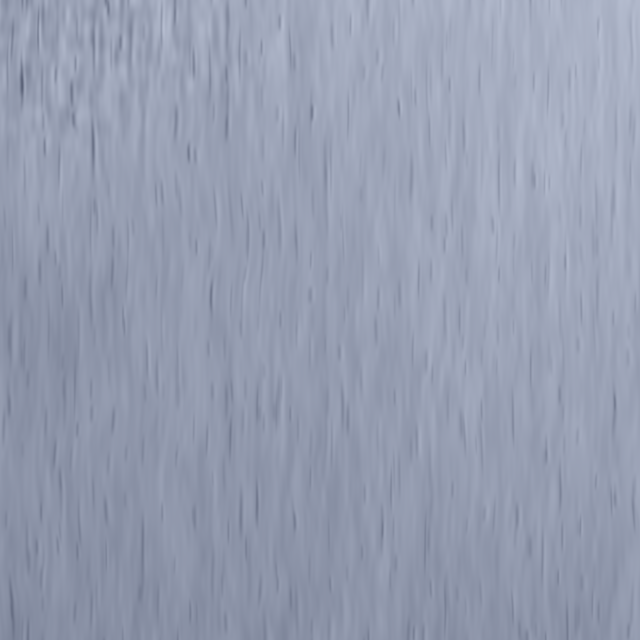
Write a three.js fragment shader that draws this texture.

```glsl
varying vec2 vUv;

const vec3 SHADE_COLOR = vec3(0.50, 0.53, 0.61);
const vec3 LIGHT_COLOR = vec3(0.66, 0.69, 0.765);

// Tone of the corners, 0 = shade, 1 = light
const float TONE_BOTTOM_LEFT = 0.10;
const float TONE_BOTTOM_RIGHT = 0.40;
const float TONE_TOP_LEFT = 0.62;
const float TONE_TOP_RIGHT = 1.10;

// Strands per canvas across and up
const vec2 BROAD_GRAIN = vec2(42.0, 5.0);
const vec2 MEDIUM_GRAIN = vec2(95.0, 13.0);
const vec2 FINE_GRAIN = vec2(170.0, 26.0);
const vec2 RIPPLE_GRAIN = vec2(110.0, 45.0);

const float GRAIN_CONTRAST = 0.55;
const float RELIEF_CONTRAST = 0.42;
const float RELIEF_OFFSET = 0.0028;
const float ROUGH_BOOST = 0.95;
const float CLOUD_CONTRAST = 0.16;
const float BEND = 0.007;

const int PORE_LAYERS = 4;
const vec2 PORE_CELLS = vec2(38.0, 7.0);
const float PORE_DENSITY = 0.42;
const float PORE_DEPTH = 0.50;
const float PORE_GLINT = 0.32;

float hash(vec2 p) {
  vec3 q = fract(vec3(p.xyx) * 0.1031);
  q += dot(q, q.yzx + 33.33);
  return fract((q.x + q.y) * q.z);
}

float noise(vec2 p) {
  vec2 cell = floor(p);
  vec2 f = fract(p);
  f = f * f * (3.0 - 2.0 * f);
  float low = mix(hash(cell), hash(cell + vec2(1.0, 0.0)), f.x);
  float high = mix(hash(cell + vec2(0.0, 1.0)), hash(cell + 1.0), f.x);
  return mix(low, high, f.y);
}

// One column of smooth noise with its own vertical shift
float strand(float column, float y) {
  y += 17.0 * hash(vec2(column, 71.0));
  float row = floor(y);
  float f = smoothstep(0.0, 1.0, y - row);
  return mix(hash(vec2(column, row)), hash(vec2(column, row + 1.0)), f);
}

float strands(vec2 p) {
  float column = floor(p.x);
  float f = smoothstep(0.0, 1.0, p.x - column);
  return mix(strand(column, p.y), strand(column + 1.0, p.y), f);
}

// Centred height of the fibres
float grain(vec2 p) {
  float height = 0.30 * strands(p * BROAD_GRAIN + 11.0);
  height += 0.42 * strands(p * MEDIUM_GRAIN + 37.0);
  height += 0.28 * strands(p * FINE_GRAIN + 83.0);
  return height - 0.5;
}

// Tapered dark slits, each with a bright rim on its right
float pores(vec2 p) {
  float tone = 0.0;
  for (int i = 0; i < PORE_LAYERS; i++) {
    float seed = float(i) * 57.0 + 5.0;
    vec2 grid = p * PORE_CELLS + vec2(seed * 0.37, 0.0);
    grid.y += 13.0 * hash(vec2(floor(grid.x), seed));
    vec2 cell = floor(grid) + seed;
    float size = hash(cell + 19.0);
    vec2 centre = vec2(mix(0.3, 0.7, hash(cell + 7.0)), 0.5);
    vec2 d = (fract(grid) - centre) / PORE_CELLS;
    float halfLength = mix(0.018, 0.068, size * size);
    float width = mix(0.0016, 0.0030, hash(cell + 43.0));
    float taper = 1.0 - smoothstep(0.2, 1.0, abs(d.y) / halfLength);
    float slit = exp(-d.x * d.x / (width * width));
    float rimX = (d.x - 2.1 * width) / width;
    float rim = exp(-rimX * rimX);
    float present = step(hash(cell + 29.0), PORE_DENSITY);
    float depth = mix(0.35, 1.0, hash(cell + 61.0));
    tone += present * depth * taper * (PORE_GLINT * rim - slit);
  }
  return tone;
}

void main() {
  // Gentle wandering of the fibres
  vec2 p = vUv;
  p.x += BEND * (noise(vUv * vec2(9.0, 8.0)) - 0.5);
  p.x += 0.35 * BEND * (noise(vUv * vec2(30.0, 22.0)) - 0.5);

  // Diagonal light and soft clouds
  float tone = mix(mix(TONE_BOTTOM_LEFT, TONE_BOTTOM_RIGHT, vUv.x),
                   mix(TONE_TOP_LEFT, TONE_TOP_RIGHT, vUv.x), vUv.y);
  tone += CLOUD_CONTRAST * (noise(vUv * vec2(7.0, 4.0) + 3.0) - 0.5);

  // Rougher patch at the upper left
  float edge = 0.12 * (noise(vUv * vec2(14.0, 5.0) + 9.0) - 0.5);
  float rough = smoothstep(0.70, 0.88, vUv.y + edge);
  rough *= 1.0 - smoothstep(0.05, 0.65, vUv.x + edge);

  // Fibres lit from the side
  vec2 offset = vec2(RELIEF_OFFSET, 0.0);
  float relief = grain(p - offset) - grain(p + offset);
  float ripple = noise(p * RIPPLE_GRAIN) - 0.5;
  float detail = GRAIN_CONTRAST * grain(p) + RELIEF_CONTRAST * relief;
  detail += PORE_DEPTH * pores(p) + 0.25 * rough * ripple;
  tone += detail * (1.0 + ROUGH_BOOST * rough);

  gl_FragColor = vec4(mix(SHADE_COLOR, LIGHT_COLOR, tone), 1.0);
}
```
